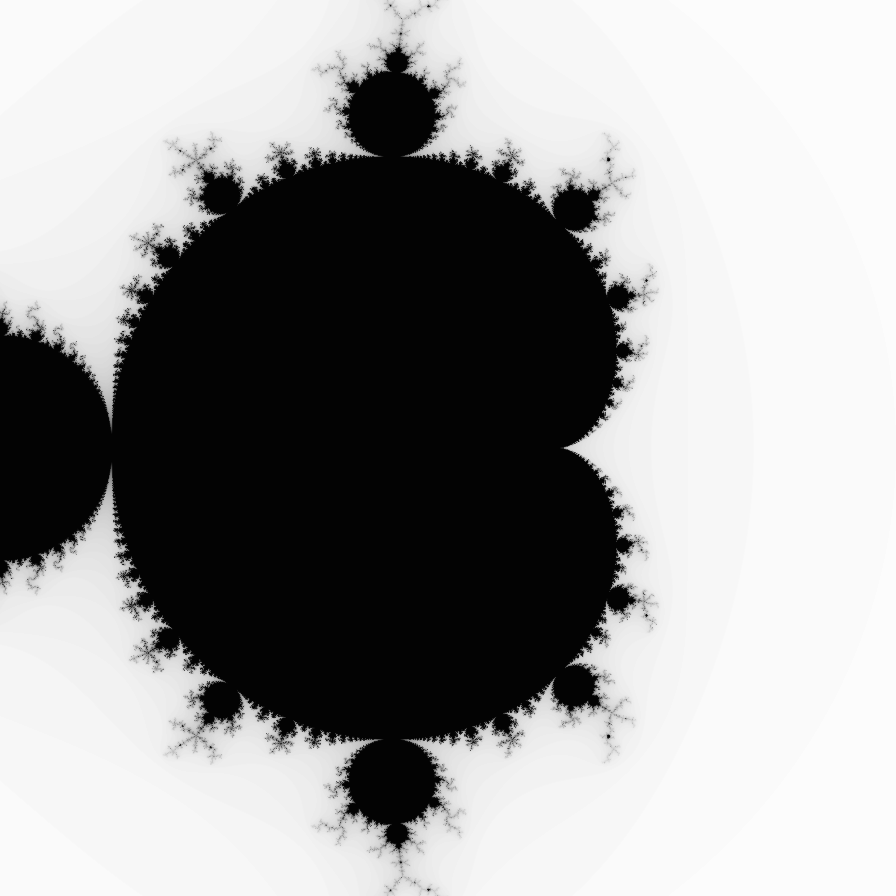
This background is drawn by a three.js fragment shader. Its source:

```glsl
// Mandelbrot set in black on a pale ground, shaded by escape time.
// Each point c iterates z -> z^2 + c; slower escape gives a darker grey.
// A small weighted cluster of samples softens the fractal edge.

#define CENTER vec2(0.0, 0.0)   // point of the complex plane at mid canvas
#define VIEW_SIZE 2.0           // width of the view in the complex plane
#define MAX_STEPS 100           // steps before a point counts as inside
#define BAILOUT 2.0             // escape radius
#define INSIDE_SHADE 0.01       // grey of the set itself
#define SOFTNESS 0.0006         // sample offset in canvas units
#define CENTER_WEIGHT 0.6       // share of the middle sample

varying vec2 vUv;

vec2 complexSquare(vec2 z) {
  return vec2(z.x * z.x - z.y * z.y, 2.0 * z.x * z.y);
}

// True in the main cardioid or the period-two disc, which never escape
bool inMainBody(vec2 c) {
  float y2 = c.y * c.y;
  float x = c.x - 0.25;
  float q = x * x + y2;
  bool inCardioid = q * (q + x) < 0.25 * y2;
  bool inDisc = (c.x + 1.0) * (c.x + 1.0) + y2 < 0.0625;
  return inCardioid || inDisc;
}

// Grey falls in even steps with the number of iterations survived
float escapeShade(vec2 c) {
  if (inMainBody(c)) return INSIDE_SHADE;
  vec2 z = vec2(0.0);
  float survived = 0.0;
  for (int i = 0; i < MAX_STEPS; i++) {
    z = complexSquare(z) + c;
    if (dot(z, z) > BAILOUT * BAILOUT) break;
    survived += 1.0;
  }
  return max(INSIDE_SHADE, 1.0 - survived / float(MAX_STEPS));
}

vec2 toPlane(vec2 uv) {
  return CENTER + (uv - 0.5) * VIEW_SIZE;
}

void main() {
  float shade = CENTER_WEIGHT * escapeShade(toPlane(vUv));

  // Four diagonal samples share the remaining weight
  for (int i = 0; i < 4; i++) {
    float k = float(i);
    vec2 corner = vec2(mod(k, 2.0), floor(k / 2.0)) - 0.5;
    vec2 uv = vUv + corner * 2.0 * SOFTNESS;
    shade += 0.25 * (1.0 - CENTER_WEIGHT) * escapeShade(toPlane(uv));
  }

  gl_FragColor = vec4(vec3(shade), 1.0);
}
```
